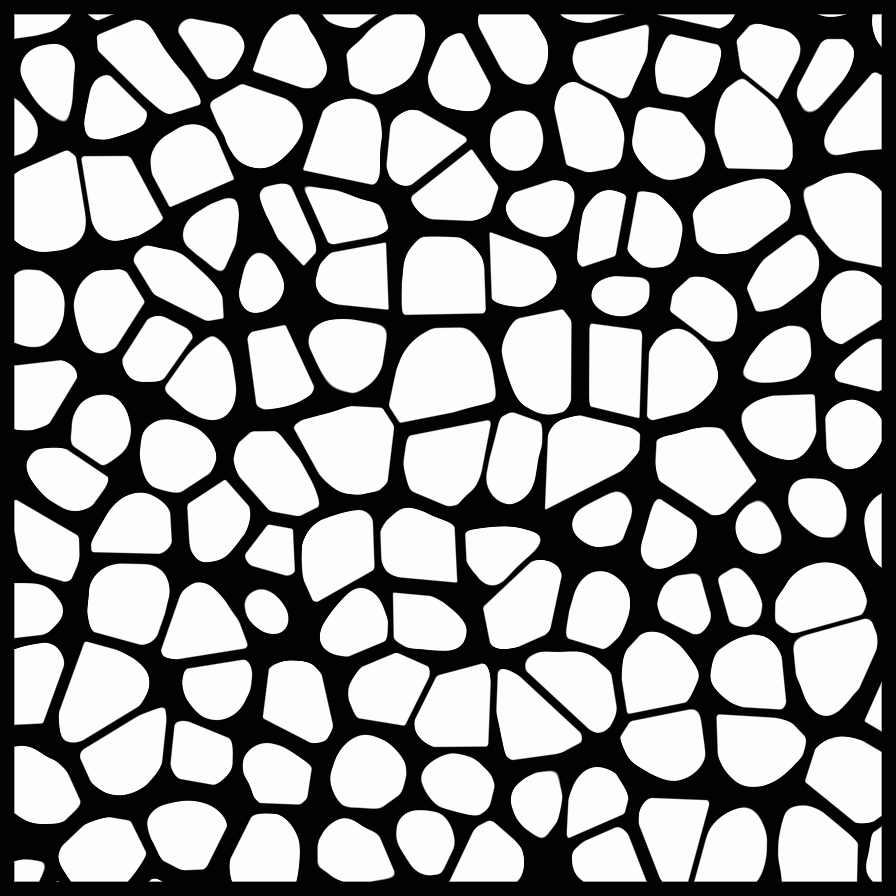
A Shadertoy shader for this pattern:

```glsl
// Irregular white pebbles with partly rounded corners, separated by black joints in a black frame.

#define CELLS 11.2          // pebbles along one side
#define JITTER 0.82         // scatter of the cell sites
#define HALF_GAP 0.0063     // mean half width of a joint
#define GAP_VARIATION 0.6   // spread of the joint widths
#define ROUND_MIN 0.002     // sharpest corner radius
#define ROUND_MAX 0.036     // softest corner radius
#define ROUND_SCALE 9.0     // how quickly the radius changes
#define FRAME 0.016         // frame width
#define STONE vec3(0.993)
#define JOINT vec3(0.008)

vec2 hash2(vec2 p) {
    p = vec2(dot(p, vec2(127.1, 311.7)), dot(p, vec2(269.5, 183.3)));
    return fract(sin(p) * 43758.55);
}

vec2 gradientAt(vec2 cell) {
    float angle = 6.2832 * hash2(cell + 71.0).x;
    return vec2(cos(angle), sin(angle));
}

float gradientNoise(vec2 p) {
    vec2 i = floor(p), f = fract(p);
    vec2 u = f * f * f * (f * (f * 6.0 - 15.0) + 10.0);
    vec2 e = vec2(1.0, 0.0);
    float bottom = mix(dot(gradientAt(i), f), dot(gradientAt(i + e), f - e), u.x);
    float top = mix(dot(gradientAt(i + e.yx), f - e.yx),
                    dot(gradientAt(i + 1.0), f - 1.0), u.x);
    return mix(bottom, top, u.y);
}

// Site of a grid cell, in canvas units
vec2 sitePosition(vec2 cell) {
    return (cell + 0.5 + JITTER * (hash2(cell) - 0.5)) / CELLS;
}

vec2 nearestCell(vec2 p) {
    vec2 base = floor(p * CELLS), best = base;
    float bestDist = 1e3;
    for (int y = -2; y <= 2; y++)
    for (int x = -2; x <= 2; x++) {
        vec2 cell = base + vec2(x, y);
        float d = distance(p, sitePosition(cell));
        if (d < bestDist) { bestDist = d; best = cell; }
    }
    return best;
}

// Inner distance to the pebble outline, positive inside
float pebble(vec2 p) {
    vec2 home = nearestCell(p);
    vec2 site = sitePosition(home);

    // The radius varies around each pebble, so soft and sharp corners mix
    float n = gradientNoise(p * ROUND_SCALE + 40.0 * hash2(home + 17.0));
    float radius = mix(ROUND_MIN, ROUND_MAX, smoothstep(-0.28, 0.22, n));

    // Intersect the half planes of all neighbours with a rounded join
    float sum = 0.0;
    for (int y = -2; y <= 2; y++)
    for (int x = -2; x <= 2; x++) {
        if (x == 0 && y == 0) continue;
        vec2 cell = home + vec2(x, y);
        vec2 other = sitePosition(cell);
        float gap = HALF_GAP * (1.0 + GAP_VARIATION * (2.0 * hash2(home + cell + 5.0).y - 1.0));
        float edge = dot(0.5 * (site + other) - p, normalize(other - site)) - gap;
        float inset = max(radius - edge, 0.0);
        sum += inset * inset;
    }
    return radius - sqrt(sum);
}

void mainImage(out vec4 fragColor, in vec2 fragCoord) {
    float side = min(iResolution.x, iResolution.y);
    vec2 p = (fragCoord - 0.5 * iResolution.xy) / side + 0.5;

    // Clip the pebbles by the straight frame
    vec2 border = 0.5 - abs(p - 0.5);
    float inside = min(pebble(p), min(border.x, border.y) - FRAME);

    float blur = 0.85 / side;
    fragColor = vec4(mix(JOINT, STONE, smoothstep(-blur, blur, inside)), 1.0);
}
```
